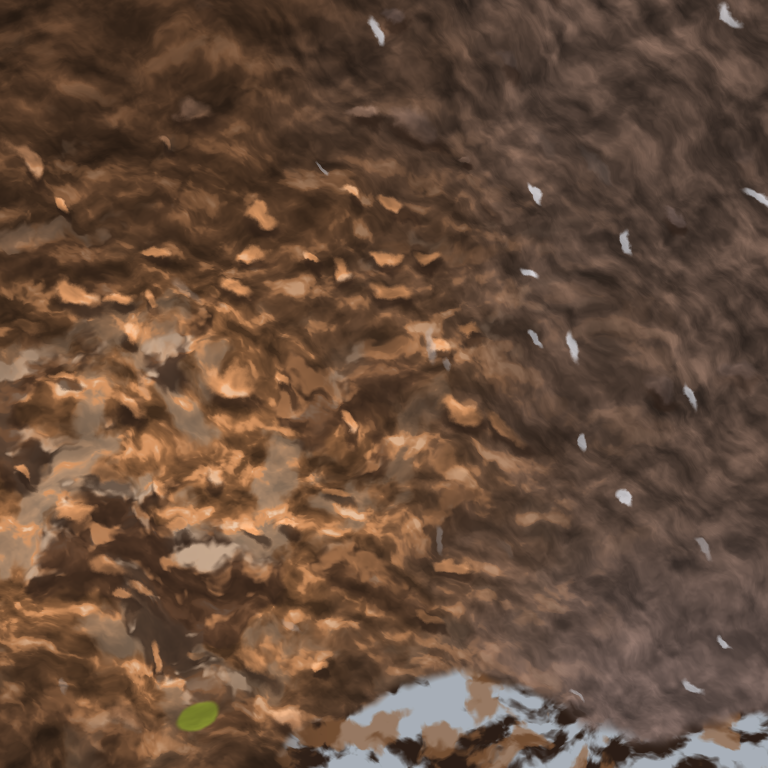
Give the GLSL for this texture, as a three.js fragment shader.

```glsl
// Shallow stream bed: amber light pools over dark lumps at the lower left,
// wet brown silt with slanted white glints to the right, pale stones below.
// Warped value noise is lit as relief; leaves and glints come from jittered cells.

#define UMBER vec3(0.26, 0.18, 0.125)
#define TAUPE vec3(0.31, 0.245, 0.21)
#define HAZE vec3(0.43, 0.36, 0.34)
#define AMBER vec3(0.56, 0.38, 0.24)
#define COPPER vec3(0.84, 0.58, 0.38)
#define CREAM vec3(0.93, 0.80, 0.68)
#define SILVER vec3(0.76, 0.76, 0.78)
#define SHADE vec3(0.17, 0.115, 0.085)
#define LEAF_CELLS 17.0
#define GLINT_CELLS 15.0

varying vec2 vUv;

float hash(vec2 p) {
  vec3 q = fract(p.xyx * 0.1031);
  q += dot(q, q.yzx + 33.33);
  return fract((q.x + q.y) * q.z);
}

float noise(vec2 p) {
  vec2 i = floor(p), f = fract(p);
  f = f * f * (3.0 - 2.0 * f);
  return mix(mix(hash(i), hash(i + vec2(1, 0)), f.x),
             mix(hash(i + vec2(0, 1)), hash(i + vec2(1, 1)), f.x), f.y);
}

float fbm(vec2 p) {
  float sum = 0.0, amp = 0.52;
  for (int i = 0; i < 5; i++) {
    sum += amp * noise(p);
    p = mat2(1.6, 1.2, -1.2, 1.6) * p + 7.3;
    amp *= 0.5;
  }
  return sum;
}

vec2 turn(vec2 p, float a) {
  return mat2(cos(a), -sin(a), sin(a), cos(a)) * p;
}

// Soft rotated ellipses, one per jittered cell; chance sets how many appear.
float scatter(vec2 p, vec2 radii, float angle, float chance, float seed) {
  float cover = 0.0;
  for (int k = 0; k < 9; k++) {
    float row = floor(float(k) / 3.0);
    vec2 id = floor(p) + vec2(float(k) - 3.0 * row, row) - 1.0, key = id + seed;
    vec2 centre = id + 0.15 + 0.7 * vec2(hash(key), hash(key + 41.7));
    vec2 local = turn(p - centre, angle + hash(key + 77.3) - 0.5);
    float d = length(local / radii) / mix(0.45, 1.15, hash(key + 13.1));
    float shown = smoothstep(0.0, 0.12, chance - hash(key + 5.9));
    cover = max(cover, shown * (1.0 - smoothstep(0.5, 1.1, d)));
  }
  return cover;
}

float relief(vec2 p) { return fbm(turn(p, -0.4) * vec2(15.0, 21.0)); }

float lumps(vec2 p) { return fbm(p * vec2(10.0, 12.0) + 9.0); }

void main() {
  vec2 p = vUv;
  vec2 warp = vec2(fbm(p * 7.0), fbm(p * 7.0 + 31.0)) - 0.5;
  vec2 ripple = vec2(fbm(p * 38.0), fbm(p * 38.0 + 19.0)) - 0.5;
  vec2 q = p + 0.07 * warp + 0.012 * ripple;

  // Where the sunlight falls
  vec2 g = (p - vec2(0.23, 0.33) + 0.3 * warp) / vec2(0.36, 0.25);
  vec2 w = (p - vec2(0.28, 0.46) + 0.2 * warp) / vec2(0.46, 0.43);
  float glow = exp(-pow(dot(g, g), 1.4));
  float warmth = exp(-dot(w, w) * dot(w, w));
  float light = min(1.0, 0.85 * glow + 0.3 * warmth);

  // Silt with fine slanted streaks
  float grain = fbm(turn(q, 0.35) * vec2(14.0, 46.0));
  float right = smoothstep(0.1, 0.6, p.x);
  float streaks = mix(grain, fbm(turn(q, -0.9) * vec2(18.0, 60.0)), right);
  vec3 col = mix(UMBER, TAUPE, smoothstep(0.25, 0.8, p.x + 0.3 * warp.x));
  col *= 0.45 + 1.15 * streaks;
  float haze = smoothstep(0.5, 0.85, p.x + 0.3 * warp.y) * (1.0 - smoothstep(0.08, 0.42, p.y));
  col = mix(col, HAZE * (0.8 + 0.4 * streaks), 0.75 * haze);
  col = mix(col, AMBER * (0.55 + 0.65 * grain), min(1.0, 0.9 * glow + 0.28 * warmth));

  // Lit crests and pale pools
  float height = relief(q);
  float slope = height - relief(q + vec2(-0.004, 0.013));
  float pool = smoothstep(0.47, 0.65, fbm(q * 17.0 + 53.0));
  col *= 1.0 + clamp(slope, -0.14, 0.14) * (1.5 + 1.5 * light);
  col = mix(col, mix(COPPER, CREAM * 0.82, pool), 0.6 * pool * glow);
  col = mix(col, COPPER, smoothstep(0.03, 0.12, slope) * light);
  col = mix(col, CREAM, 0.9 * smoothstep(0.11, 0.21, slope) * light);

  // Dark lumps with light caught along their upper rims
  float lump = lumps(q), dark = smoothstep(0.53, 0.61, lump);
  float rim = dark * smoothstep(0.03, 0.11, lump - lumps(q + vec2(-0.006, 0.018)));
  col = mix(col, SHADE * (0.65 + 1.1 * height), dark * (0.25 * warmth + 0.6 * glow));
  col = mix(col, mix(COPPER, CREAM, pool), 0.75 * rim * light);

  // Leaves and pebbles with a shadow underneath
  vec2 lp = (q + 0.015 * ripple) * LEAF_CELLS, size = vec2(0.5, 0.25);
  float chance = 0.14 + 0.24 * warmth;
  float leaf = scatter(lp, size, -0.6, chance, 3.0);
  col = mix(col, SHADE, 0.6 * scatter(lp + vec2(-0.08, 0.24), size * 1.2, -0.6, chance, 3.0));
  vec3 tone = mix(HAZE, COPPER, smoothstep(0.0, 0.7, warmth)) * (0.75 + 0.5 * height + 1.5 * slope);
  tone = mix(tone, CREAM, 0.7 * warmth * smoothstep(0.05, 0.15, slope));
  col = mix(col, tone, leaf * mix(0.5, 0.9, warmth));

  // Sky glints, mostly on the right
  vec2 gp = (p + 0.02 * warp + 0.022 * ripple) * GLINT_CELLS;
  float open = smoothstep(0.3, 0.85, p.x + 0.2 * p.y - 0.1);
  float glint = scatter(gp, vec2(0.42, 0.13), -0.95, 0.05 + 0.24 * open, 61.0);
  col = mix(col, SILVER * (0.7 + 0.6 * streaks), 0.85 * glint);

  // Pale wet stones along the bottom edge
  float hump = (p.x - 0.58) / 0.11, start = smoothstep(0.3, 0.43, p.x);
  float top = 0.05 * start + 0.08 * exp(-hump * hump) + 0.1 * warp.y;
  float facet = fbm(turn(q, 0.45) * vec2(14.0, 26.0) + 17.0) + slope;
  vec3 stone = mix(SHADE, SILVER * vec3(0.86, 0.9, 0.92), smoothstep(0.4, 0.61, facet));
  stone = mix(stone, AMBER, 0.7 * smoothstep(0.54, 0.64, fbm(q * 19.0 + 71.0)));
  col = mix(col, stone, start * smoothstep(-0.006, 0.012, top - p.y));

  // One small green leaf
  vec2 blade = turn(p - vec2(0.258, 0.068), 0.45) + 0.006 * ripple;
  float green = 1.0 - smoothstep(0.8, 1.1, length(blade / vec2(0.03, 0.017)));
  gl_FragColor = vec4(mix(col, vec3(0.47, 0.5, 0.17) * (0.75 + 0.5 * grain), green), 1.0);
}
```
